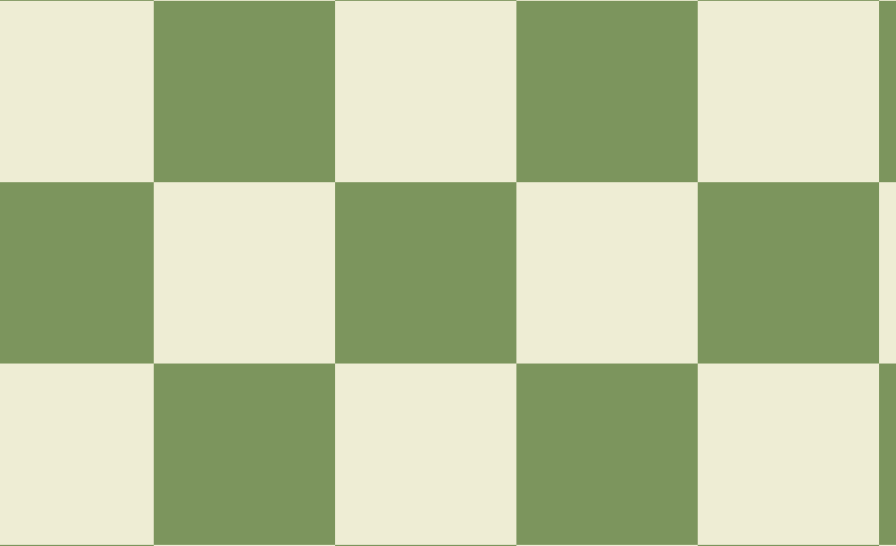
Write a Shadertoy shader that draws this pattern.

```glsl
// Flat checkerboard of large sage green and cream squares.

const vec3 CREAM = vec3(0.932, 0.930, 0.832);
const vec3 GREEN = vec3(0.488, 0.584, 0.363);
const float CELL = 0.3321;                 // square side, in canvas heights
const vec2 ORIGIN = vec2(0.6137, 0.3342);  // lower left corner of a green square

// Antialiased square wave: +1 on even cells, -1 on odd ones.
vec2 squareWave(vec2 p, float pixel) {
    vec2 edgeDistance = 0.5 - abs(mod(p + 0.5, 2.0) - 1.0);
    return clamp(2.0 * edgeDistance / pixel, -1.0, 1.0);
}

void mainImage(out vec4 fragColor, in vec2 fragCoord) {
    vec2 uv = fragCoord / iResolution.y;
    vec2 cell = (uv - ORIGIN) / CELL;
    float pixel = 1.0 / (iResolution.y * CELL);

    // Matching column and row parity gives green.
    vec2 wave = squareWave(cell, pixel);
    float greenAmount = 0.5 + 0.5 * wave.x * wave.y;

    fragColor = vec4(mix(CREAM, GREEN, greenAmount), 1.0);
}
```
